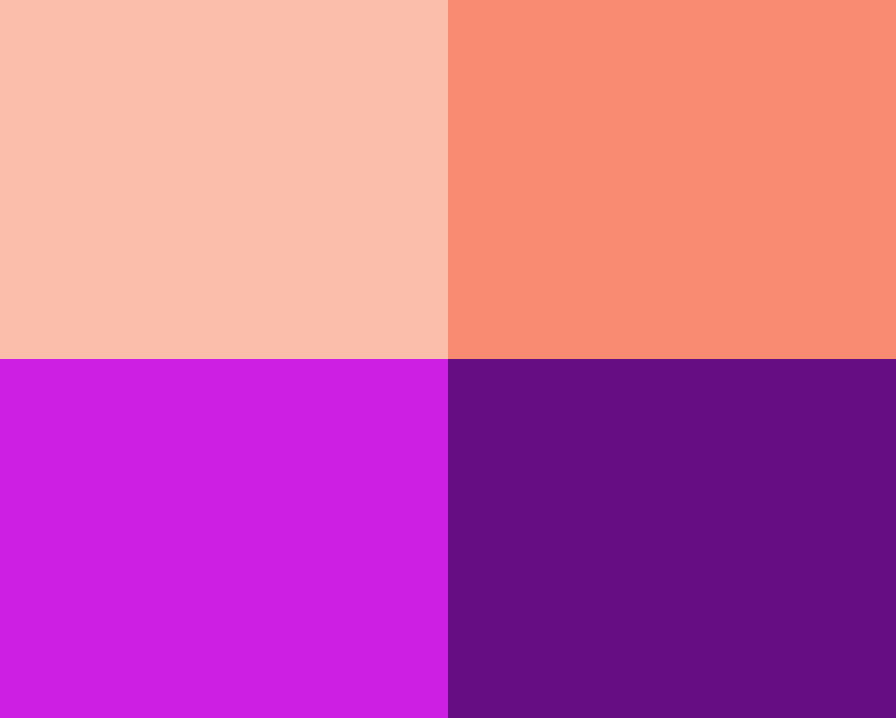
Write a WebGL 1 fragment shader that draws this background.

```glsl
precision highp float;
// Four flat colour panels meeting at the centre of the canvas.

uniform vec2 u_resolution;

#define PEACH vec3(0.985, 0.747, 0.671)
#define CORAL vec3(0.973, 0.545, 0.443)
#define MAGENTA vec3(0.800, 0.120, 0.890)
#define PURPLE vec3(0.400, 0.050, 0.515)
#define CROSSING vec2(0.5, 0.5)

void main() {
    vec2 uv = gl_FragCoord.xy / u_resolution;

    // Signed distance to the two dividing lines, softened over one pixel
    vec2 side = clamp((uv - CROSSING) * u_resolution + 0.5, 0.0, 1.0);

    // Blend across each row, then between the rows
    vec3 lowerRow = mix(MAGENTA, PURPLE, side.x);
    vec3 upperRow = mix(PEACH, CORAL, side.x);
    gl_FragColor = vec4(mix(lowerRow, upperRow, side.y), 1.0);
}
```
